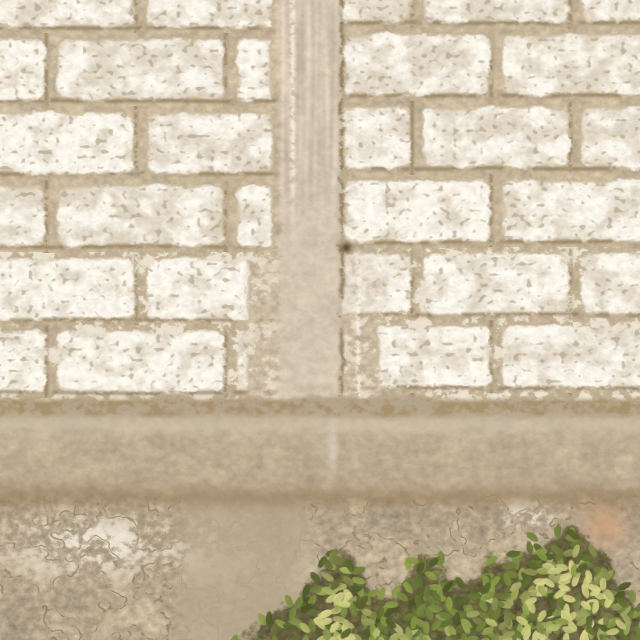
Reproduce this texture procedurally as a Shadertoy shader.

```glsl
#define BRICK vec3(0.985, 0.965, 0.92)
#define MORTAR vec3(0.775, 0.71, 0.6)
#define PLASTER vec3(0.83, 0.775, 0.69)
#define SHADOW vec3(0.47, 0.39, 0.27)
#define LEAF vec3(0.44, 0.5, 0.23)
#define SUN_LEAF vec3(0.83, 0.82, 0.53)
#define ROW_HEIGHT 0.114
#define WALL_BASE 0.378
#define PILLAR_LEFT 0.435
#define PILLAR_RIGHT 0.532
#define LEDGE_BOTTOM 0.225
#define LEAF_CELL 0.026

float coarse, fine; // shared grain

vec2 hash2(vec2 p) {
  vec3 q = fract(p.xyx * vec3(0.1031, 0.103, 0.0973));
  q += dot(q, q.yzx + 33.33);
  return fract((q.xx + q.yz) * q.zy);
}

float corner(vec2 cell, vec2 offset) {
  float a = 6.2832 * hash2(cell).x;
  return dot(vec2(cos(a), sin(a)), offset);
}

float noise(vec2 p) {
  vec2 i = floor(p), f = p - i, u = f * f * (3.0 - 2.0 * f), e = vec2(1, 0);
  return mix(mix(corner(i, f), corner(i + e, f - e), u.x),
    mix(corner(i + e.yx, f - e.yx), corner(i + 1.0, f - 1.0), u.x), u.y);
}

float fbm(vec2 p) {
  float sum = 0.0, amp = 0.8;
  for (int i = 0; i < 4; i++) {
    sum += amp * noise(p);
    p = mat2(1.6, 1.2, -1.2, 1.6) * p + 17.3;
    amp *= 0.55;
  }
  return sum;
}

float bell(float x, float center, float width) {
  float d = (x - center) / width;
  return exp(-d * d);
}

float spot(vec2 p, float x, float y, float w, float h) { return bell(p.x, x, w) * bell(p.y, y, h); }

float above(float edge, float soft, float x) { return smoothstep(edge - soft, edge + soft, x); }

// Whitewashed blocks; each side of the pillar has its own bond
vec3 blockWall(vec2 p) {
  float side = step(0.485, p.x), width = mix(0.28, 0.247, side);
  float y = (p.y - WALL_BASE - 0.008 * side + 0.003 * noise(p * 7.0)) / ROW_HEIGHT;
  float row = floor(y), lower = step(row, 1.0);
  float col = (p.x - mix(0.08, 0.528, side)) / width + 0.5 * mod(row, 2.0);
  vec2 size = vec2(width, ROW_HEIGHT), local = (fract(vec2(col, y)) - 0.5) * size;
  float id = hash2(vec2(floor(col) + 40.0 * side, row + 7.0)).x;

  vec2 halfSize = 0.5 * size - 0.0115, q = abs(local) - halfSize + 0.012;
  float d = length(max(q, 0.0)) + min(max(q.x, q.y), 0.0) - 0.012;
  float trim = mix(p.x - 0.423 + 0.037 * lower, 0.538 + 0.055 * step(row, 0.0) - p.x, side);
  d = max(d, trim) + 0.008 * coarse + 0.006 * fine;

  vec3 mortar = MORTAR * (1.0 + 0.13 * coarse + 0.16 * fine);
  mortar = mix(mortar, BRICK, 0.6 * lower * above(0.15, 0.1, coarse + 0.5 * fine));
  float under = bell(local.y, -halfSize.y - 0.003, 0.004) * above(-0.05, 0.15, coarse);
  float joint = bell(local.x, halfSize.x + 0.004, 0.004) * above(0.0, 0.2, fine);
  mortar = mix(mortar, SHADOW, 0.5 * max(under, joint));

  float worn = above(0.22, 0.3, coarse + 0.28 * id + 0.12 * step(5.0, row));
  float pits = above(0.34, 0.16, noise(p * vec2(95, 120)) + 0.35 * coarse);
  vec3 face = mix(BRICK, PLASTER, 0.65 * worn) * (1.0 + 0.09 * fine);
  face = mix(face, MORTAR * 0.87, 0.6 * pits);
  return mix(face, mortar, above(0.0, 0.0035, d));
}

// Rendered pillar with drips and a ragged crack
vec3 pillar(vec3 color, vec2 p) {
  float x = p.x + 0.008 * noise(vec2(p.y * 38.0, 3)) + 0.004 * fine;
  float low = above(-0.6, 0.02, -p.y);
  float strip = above(0.385, 0.012, p.x) * above(-0.59, 0.02, -p.x) * low;
  color = mix(color, PLASTER * (1.0 + 0.2 * fine), 0.5 * strip);
  vec3 render = PLASTER * (1.0 + 0.07 * coarse + 0.08 * fine);
  render += 0.1 * noise(p * vec2(130, 6)) * above(0.66, 0.1, p.y);
  color = mix(color, render, above(PILLAR_LEFT, 0.008, x) * above(-PILLAR_RIGHT, 0.004, -x));
  float drips = bell(p.x, 0.457, 0.004) * above(0.7, 0.05, p.y) + bell(p.x, 0.56, 0.004) * low;
  color = mix(color, BRICK, 0.7 * drips * above(0.0, 0.2, fine + 0.1));
  float crack = bell(x, PILLAR_RIGHT + 0.002, 0.004) * above(-0.1, 0.3, fine + coarse);
  color = mix(color, SHADOW, 0.65 * crack);
  return mix(color, SHADOW * 0.75, spot(p, 0.541, 0.613, 0.008, 0.008));
}

// Concrete ledge over patchy old plaster
vec3 foundation(vec2 p) {
  float y = p.y + 0.008 * coarse;
  vec3 ledge = MORTAR * (0.95 + 0.1 * coarse + 0.1 * fine);
  ledge = mix(ledge, PLASTER, 0.55 * bell(y, 0.335, 0.014));
  ledge = mix(ledge, SHADOW * 1.25, 0.65 * above(0.351, 0.007, y) * above(0.0, 0.5, coarse + fine));
  ledge = mix(ledge, BRICK, 0.35 * spot(p, 0.52, 0.3, 0.008, 0.04));

  float patches = fbm(p * 13.0 + 5.0);
  float rough = 1.0 - 0.75 * above(0.28, 0.02, p.x) * above(-0.48, 0.03, -p.x);
  vec3 base = MORTAR * (0.93 + rough * 0.2 * (patches + fine));
  float lime = spot(p, 0.15, 0.15, 0.13, 0.045) + spot(p, 0.82, 0.195, 0.04, 0.02);
  base = mix(base, BRICK, 0.75 * lime * above(0.05, 0.22, patches + 0.7 * fine));
  base = mix(base, vec3(0.82, 0.64, 0.5), 0.75 * spot(p, 0.945, 0.18, 0.035, 0.035));
  base = mix(base, SHADOW, 0.6 * rough * bell(patches, 0.06, 0.035) * above(0.0, 0.2, fine));
  vec3 color = mix(base, ledge, above(LEDGE_BOTTOM, 0.012, y));
  return mix(color, SHADOW * 1.2, 0.5 * bell(y, LEDGE_BOTTOM, 0.018));
}

float canopyTop(float x) {
  return 0.15 * smoothstep(0.32, 0.53, x) - 0.035 * bell(x, 0.62, 0.05) + 0.05 * bell(x, 0.88, 0.07)
    - 0.06 * above(0.965, 0.035, x) - 0.03 + 0.07 * noise(vec2(x * 16.0, 2));
}

// Jittered leaves over a dark understory
vec3 shrubs(vec3 color, vec2 p) {
  float depth = canopyTop(p.x) - p.y + 0.035 * coarse + 0.02 * fine;
  color = mix(color, vec3(0.34, 0.32, 0.19) * (1.0 + 0.5 * fine), 0.85 * above(0.005, 0.012, depth));
  for (int i = 0; i < 45; i++) {
    float shift = 13.7 * float(i / 9);
    vec2 grid = p / LEAF_CELL + shift, cell = floor(grid) + vec2(i % 3, i / 3 % 3) - 1.0;
    vec2 rnd = hash2(cell + shift), tone = hash2(cell.yx + 71.0);
    vec2 root = (cell + rnd - shift) * LEAF_CELL, q = grid - cell - rnd;
    float grows = step(tone.y * 0.09 - 0.025, canopyTop(root.x) - root.y);
    float a = 6.2832 * tone.x;
    q *= mat2(cos(a), -sin(a), sin(a), cos(a));
    float leaf = above(-0.4, 0.09, -length(q * vec2(1, 2)) - 0.12 * fine);
    float sunny = 0.75 * tone.y + 0.3 * bell(root.x, 0.9, 0.08) + 0.3 * bell(root.x, 0.52, 0.03);
    vec3 tint = mix(LEAF * (0.65 + 0.6 * rnd.y), SUN_LEAF, above(0.6, 0.3, sunny));
    color = mix(color, tint * (1.0 + 0.2 * q.y), 0.9 * leaf * grows);
  }
  return color;
}

void mainImage(out vec4 fragColor, in vec2 fragCoord) {
  vec2 p = fragCoord / iResolution.xy;
  coarse = fbm(p * vec2(22, 28));
  fine = fbm(p * vec2(75, 90) + 9.0);
  vec3 wall = pillar(blockWall(p), p);
  vec3 color = mix(foundation(p), wall, above(WALL_BASE, 0.006, p.y + 0.008 * coarse));
  fragColor = vec4(shrubs(color, p), 1);
}
```
